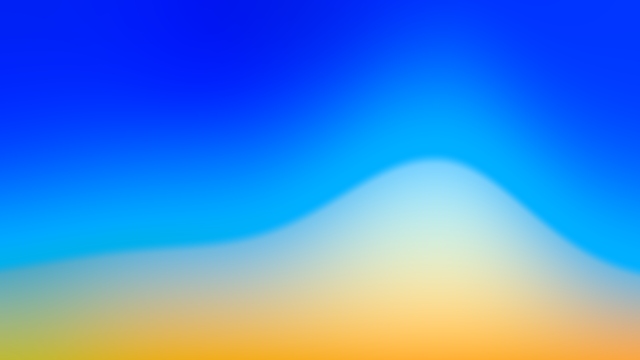
Reproduce this background procedurally as a WebGL 1 fragment shader.

```glsl
precision highp float;
// Soft blue sky gradient above a glowing, sandy hill with one bright crest.

uniform vec2 u_resolution;

const float CREST_X = 0.684;

// Bell curve centred on c with width s.
float bell(float x, float c, float s) {
    float k = (x - c) / s;
    return exp(-0.5 * k * k);
}

// Crest profile: steeper on its right flank.
float crest(float x) {
    return bell(x, CREST_X, x < CREST_X ? 0.16 : 0.139);
}

// Ridge line: flat base, main crest and a low left shoulder.
float ridgeHeight(float x) {
    return 0.23 + 0.337 * crest(x) + 0.086 * bell(x, 0.244, 0.18);
}

// Quadratic blend through three colours.
vec3 bezier(vec3 a, vec3 b, vec3 c, float t) {
    return mix(mix(a, b, t), mix(b, c, t), t);
}

// Sky: cyan at the ridge, deepening to blue with height above it.
vec3 skyColor(vec2 p, float above) {
    float falloff = above / 0.29;
    float green = 0.13 + 0.56 * exp(-falloff * falloff);
    green += 0.08 * smoothstep(0.5, 1.0, p.x) * smoothstep(0.0, 0.4, above);
    green -= 0.05 * bell(p.x, 0.33, 0.10) * smoothstep(0.2, 0.45, above);

    float topShade = smoothstep(0.7, 1.0, p.y);
    float blue = 1.0 - 0.07 * topShade * bell(p.x, 0.42, 0.11);
    blue -= 0.04 * topShade * bell(p.x, 0.0, 0.15);
    blue -= 0.07 * (1.0 - smoothstep(0.0, 0.08, above))
                 * (1.0 - smoothstep(0.2, 0.5, p.x));
    return vec3(0.0, green, blue);
}

// Ground: warm base, pale body and blue haze; t runs from floor to ridge.
vec3 groundColor(float x, float t) {
    float glow = crest(x);
    float olive = bell(x, 0.0, 0.134);
    float right = smoothstep(0.6, 1.0, x);

    vec3 warm = mix(vec3(0.95, 0.675, 0.09), vec3(0.98, 0.65, 0.25), right);
    warm = mix(warm, vec3(1.0, 0.69, 0.20), glow);
    warm = mix(warm, vec3(0.745, 0.725, 0.20), olive);

    vec3 body = mix(vec3(0.90, 0.77, 0.715), vec3(0.82, 0.69, 0.65), right);
    body = mix(body, vec3(1.06, 1.11, 1.0), glow);
    body = mix(body, vec3(0.64, 0.72, 0.635), olive);

    vec3 haze = mix(vec3(0.33, 0.71, 0.91), vec3(0.40, 0.79, 1.0), glow);
    haze = mix(haze, vec3(0.22, 0.65, 0.81), olive);

    return bezier(warm, body, haze, t);
}

void main() {
    vec2 p = gl_FragCoord.xy / u_resolution;
    float ridge = ridgeHeight(p.x);
    float above = p.y - ridge;

    vec3 sky = skyColor(p, max(above, 0.0));
    vec3 ground = groundColor(p.x, clamp(p.y / ridge, 0.0, 1.0));

    // Soft ridge edge.
    float cover = smoothstep(-0.008, 0.032, -above);
    gl_FragColor = vec4(clamp(mix(sky, ground, cover), 0.0, 1.0), 1.0);
}
```
